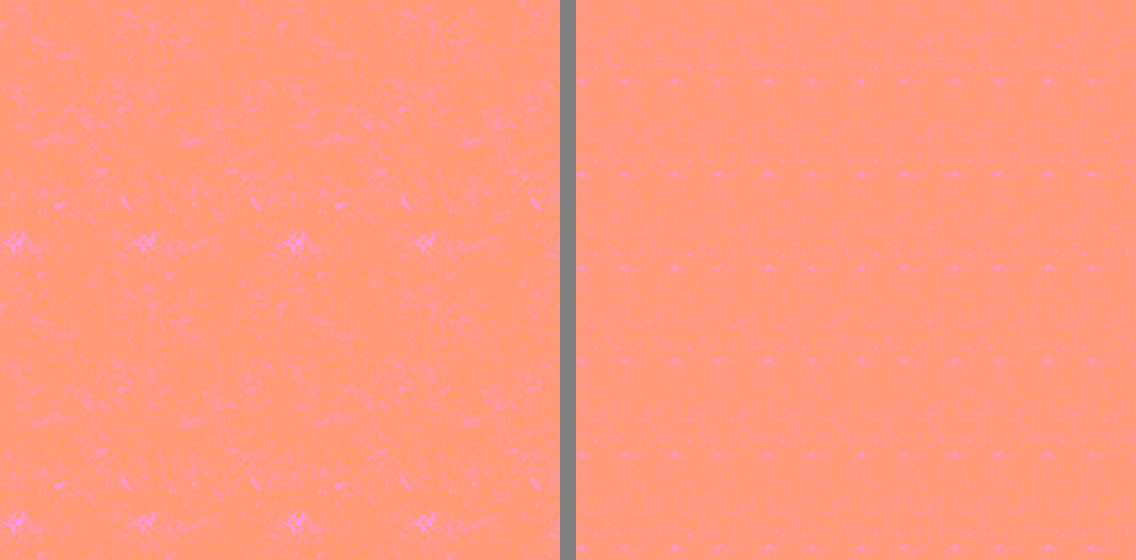
Left: one tile. Right: repeated 3 by 3.
This texture is drawn by a Shadertoy shader. Its source:

```glsl
#define REPEATS 2.0
#define ECHO vec2(0.464, 0.0)
#define BASE_COLOR vec3(1.0, 0.6, 0.475)
#define WEAR_COLOR vec3(1.0, 0.6, 0.93)
#define GRAIN 0.08
#define PITS 0.1
#define SMUDGE 0.38
#define SCRATCH 0.42
#define FLECK_CELLS 14.0
#define FLECK_CHANCE 0.4
#define VARIATION 0.3

float hash(vec2 p, float seed) {
    vec3 q = fract(vec3(p.xyx + seed * 17.3) * 0.1031);
    q += dot(q, q.yzx + 33.33);
    return fract((q.x + q.y) * q.z);
}

// Value noise that wraps over the unit square
float noise(vec2 p, vec2 period, float seed) {
    p *= period;
    vec2 i = floor(p), f = fract(p);
    f = f * f * (3.0 - 2.0 * f);
    vec2 a = mod(i, period), b = mod(i + 1.0, period);
    return mix(mix(hash(a, seed), hash(vec2(b.x, a.y), seed), f.x),
               mix(hash(vec2(a.x, b.y), seed), hash(b, seed), f.x), f.y);
}

float fbm(vec2 p, float cells, float seed) {
    float sum = 0.0, weight = 0.4;
    for (int i = 0; i < 3; i++) {
        sum += weight * noise(p, vec2(cells), seed + float(i));
        cells *= 2.0;
        weight *= 0.8;
    }
    return sum / 0.976;
}

vec2 rotate(vec2 p, float angle) {
    float c = cos(angle), s = sin(angle);
    return vec2(c * p.x + s * p.y, c * p.y - s * p.x);
}

// Ragged ellipse, wrapped around the cell; a low solidity breaks it into crumbs
float patchMask(vec2 p, vec2 center, vec2 radius, float angle, float solidity, float rough) {
    vec2 d = rotate(fract(p - center + 0.5) - 0.5, angle) / radius;
    return smoothstep(0.48, 0.78, solidity * exp(-dot(d, d)) + 0.6 * (rough - 0.5));
}

// Short bright ticks, mostly upright
float flecks(vec2 p, float seed) {
    p *= FLECK_CELLS;
    float sum = 0.0;
    for (int y = -1; y <= 1; y++)
    for (int x = -1; x <= 1; x++) {
        vec2 cell = floor(p) + vec2(x, y);
        vec2 id = mod(cell, FLECK_CELLS);
        vec2 center = cell + vec2(hash(id, seed), hash(id, seed + 1.0));
        float size = hash(id, seed + 2.0);
        float angle = 1.6 * (hash(id, seed + 3.0) - 0.5);
        vec2 d = rotate(p - center, angle) / mix(vec2(0.06, 0.09), vec2(0.09, 0.25), size);
        float shown = step(hash(id, seed + 4.0), FLECK_CHANCE);
        sum += shown * mix(0.15, 0.85, size * size * size) * smoothstep(1.1, 0.4, length(d));
    }
    return sum;
}

// Strength of the worn marks within one cell
float wear(vec2 p) {
    vec2 warp = vec2(noise(p, vec2(23.0), 1.0), noise(p, vec2(23.0), 2.0)) - 0.5;
    vec2 q = p + 0.025 * warp;
    float band = 0.5 + 0.5 * cos(6.28318 * (p.y - 0.12));
    float rough = clamp(3.2 * (fbm(q, 44.0, 3.0) - 0.5) + 0.5, 0.0, 1.0);
    float cloud = smoothstep(0.4, 0.75, fbm(q, 9.0, 7.0) + 0.06 * band - 0.05);

    // Smudges and crossing diagonal scratches
    float marks = SMUDGE * cloud * smoothstep(0.64, 1.0, rough);
    float rising = noise(vec2(q.x + q.y, q.y - q.x), vec2(20.0, 94.0), 11.0);
    float falling = noise(vec2(q.x - q.y, q.y + q.x), vec2(22.0, 98.0), 12.0);
    marks += SCRATCH * (0.15 + 0.85 * cloud) * smoothstep(0.76, 0.97, max(rising, falling));
    marks += flecks(p, 20.0) * (0.5 + 0.5 * band);

    // Large distinct patches: blot, cloud, smear and two chips
    marks += 0.62 * patchMask(q, vec2(0.057, 0.135), vec2(0.036, 0.052), 0.2, 0.85, rough);
    marks += 0.28 * patchMask(q, vec2(0.11, 0.86), vec2(0.07, 0.12), 0.5, 0.4, rough);
    marks += 0.32 * patchMask(q, vec2(0.42, 0.148), vec2(0.1, 0.024), -0.1, 0.6, rough);
    marks += 0.8 * patchMask(q, vec2(0.445, 0.268), vec2(0.015, 0.028), 0.4, 1.0, rough);
    marks += 0.5 * patchMask(q, vec2(0.365, 0.386), vec2(0.026, 0.02), -0.5, 0.9, rough);
    return marks;
}

void mainImage(out vec4 fragColor, in vec2 fragCoord) {
    vec2 uv = fragCoord / iResolution.xy;
    vec2 p = uv * REPEATS;

    // Each cell holds the marks twice, faded unevenly over the canvas
    float first = wear(p) * (1.0 - VARIATION * noise(uv, vec2(7.0), 31.0));
    float second = wear(p - ECHO) * (1.0 - VARIATION * noise(uv, vec2(9.0), 32.0));
    float amount = max(first, second);

    // One broad smear and one chip without an echo
    float rough = fbm(p, 44.0, 40.0);
    amount += 0.36 * patchMask(p, vec2(0.73, 0.135), vec2(0.075, 0.022), 0.5, 0.8, rough);
    amount += 0.75 * patchMask(p, vec2(0.208, 0.263), vec2(0.02, 0.016), 0.0, 1.0, rough);

    // Fine even grain with sparse darker pits
    vec3 color = mix(BASE_COLOR, WEAR_COLOR, clamp(amount, 0.0, 1.0));
    color.b += GRAIN * (noise(p, vec2(128.0), 50.0) - 0.5);
    color.b -= PITS * smoothstep(0.62, 0.9, noise(p, vec2(104.0, 120.0), 51.0));
    fragColor = vec4(clamp(color, 0.0, 1.0), 1.0);
}
```
